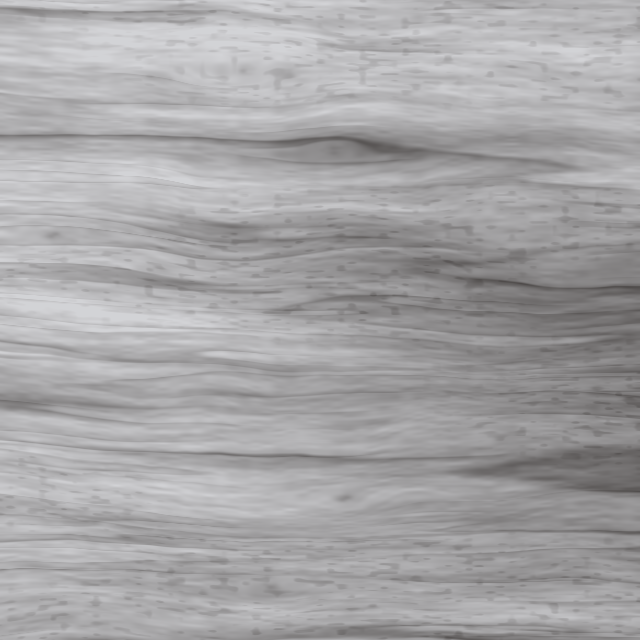
Reproduce this texture procedurally as a Shadertoy shader.

```glsl
float hash(vec2 p) {
    return fract(sin(dot(p, vec2(127.1, 311.7))) * 43758.545);
}

float noise(vec2 p) {
    vec2 cell = floor(p);
    vec2 f = fract(p);
    f = f * f * (3.0 - 2.0 * f);
    float low = mix(hash(cell), hash(cell + vec2(1.0, 0.0)), f.x);
    float high = mix(hash(cell + vec2(0.0, 1.0)), hash(cell + vec2(1.0)), f.x);
    return mix(low, high, f.y);
}

float fbm(vec2 p, int octaves) {
    float sum = 0.0;
    float total = 0.0;
    float weight = 0.5;
    for (int i = 0; i < octaves; i++) {
        sum += weight * noise(p);
        total += weight;
        p = p * 2.03 + vec2(17.3, 9.1);
        weight *= 0.5;
    }
    return sum / total;
}

// Bends the grain gently along its length
vec2 bendGrain(vec2 p, float amount) {
    float slow = fbm(p * vec2(2.2, 4.0) + 4.0, 2) - 0.5;
    float quick = noise(p * vec2(9.0, 18.0) + 21.0) - 0.5;
    float ripple = noise(p * vec2(26.0, 40.0) + 33.0) - 0.5;
    return p + vec2(0.0, amount * (slow + 0.13 * quick + 0.03 * ripple));
}

// Offset from a scattered knot centre
vec2 knotOffset(vec2 p, float index) {
    vec2 centre = vec2(hash(vec2(index, 2.7)), hash(vec2(index, 8.3)));
    return p - mix(vec2(0.08), vec2(0.92), centre);
}

// Spreads the grain around a knot
vec2 spreadGrain(vec2 p, vec2 offset, vec2 size) {
    vec2 d = offset / size;
    return p - vec2(0.0, 0.6 * offset.y * exp(-dot(d, d)));
}

// Dark contour, crisp on one side and fading on the other
float vein(vec2 p, vec2 scale, float fade, float seed) {
    float d = fbm(p * scale + seed, 2) - 0.5;
    float crispEdge = smoothstep(-0.5 * fade, 0.1 * fade, d);
    return crispEdge * exp(-max(d, 0.0) / fade);
}

float patches(vec2 p, vec2 scale, float seed) {
    return smoothstep(0.3, 0.7, noise(p * scale + seed));
}

// Fine short flecks where stretched noise peaks
float flecks(vec2 p, vec2 scale) {
    return smoothstep(0.62, 0.92, noise(p * scale + 31.0));
}

vec3 woodColor(float tone) {
    vec3 warmDark = vec3(0.45, 0.44, 0.44);
    vec3 coolLight = vec3(0.77, 0.77, 0.78);
    return mix(warmDark, coolLight, (tone - 0.443) / 0.33);
}

void mainImage(out vec4 fragColor, in vec2 fragCoord) {
    vec2 uv = fragCoord / iResolution.xy;
    vec2 grain = bendGrain(uv, 0.065);
    float knots = 0.0;
    for (int i = 0; i < 5; i++) {
        vec2 offset = knotOffset(uv, float(i));
        grain = spreadGrain(grain, offset, vec2(0.11, 0.03));
        vec2 core = offset / vec2(0.014, 0.007);
        knots += exp(-dot(core, core)) * (0.4 + noise(uv * vec2(90.0, 170.0)));
    }

    // Broad pale and grey bands, with a shaded right side
    float tone = 0.742 + 0.40 * (fbm(grain * vec2(0.9, 10.0) + 3.0, 4) - 0.5);
    float middle = exp(-pow((uv.y - 0.55) / 0.33, 2.0));
    tone -= 0.11 * smoothstep(0.15, 1.0, uv.x) * middle;
    tone += 0.07 * (0.5 - uv.x);

    // Veins, from wide shadows to hairlines
    float bold = patches(grain, vec2(1.4, 9.0), 13.0);
    float fine = patches(grain, vec2(2.0, 14.0), 47.0);
    float faint = patches(grain, vec2(4.0, 25.0), 90.0);
    tone -= 0.06 * bold * vein(grain, vec2(0.7, 15.0), 0.16, 6.0);
    tone -= 0.15 * bold * vein(grain, vec2(0.7, 15.0), 0.045, 6.0);
    tone -= 0.14 * fine * vein(grain, vec2(1.2, 27.0), 0.07, 60.0);
    tone -= 0.09 * faint * vein(grain, vec2(2.2, 52.0), 0.10, 83.0);

    // Fibres, flecks and knots
    tone += 0.11 * (fbm(grain * vec2(5.0, 75.0), 2) - 0.5);
    tone += 0.075 * (noise(grain * vec2(20.0, 170.0) + 7.0) - 0.5);
    tone += 0.05 * (noise(grain * vec2(55.0, 250.0) + 19.0) - 0.5);
    float porous = patches(grain, vec2(2.0, 9.0), 71.0);
    tone -= 0.07 * porous * flecks(grain, vec2(60.0, 190.0));
    tone -= 0.10 * knots;

    fragColor = vec4(woodColor(clamp(tone, 0.28, 0.83)), 1.0);
}
```
